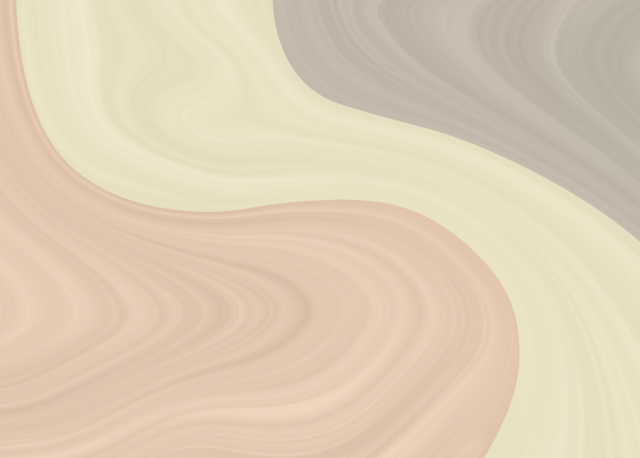
A Shadertoy shader for this background:

```glsl
// Three marbled sheets: a blush lobe, a cream river and a grey corner, all finely grained.
// Closed quadratic B-splines bound the sheets; each has a stream field whose level
// lines hug its border, and stretched noise along that field draws the strands.

// Spline controls in canvas heights: 14 for the blush lobe, then 9 for the grey corner.
const vec2 CONTROLS[23] = vec2[23](
    vec2(.036, 1.219), vec2(.033, .891), vec2(.106, .668), vec2(.255, .562),
    vec2(.456, .529), vec2(.63, .562), vec2(.849, .566), vec2(.995, .496),
    vec2(1.12, .361), vec2(1.142, .197), vec2(1.091, .051), vec2(1.004, -.077),
    vec2(-.365, -.387), vec2(-.365, 1.365),
    vec2(.599, 1.146), vec2(.591, .938), vec2(.668, .796), vec2(.821, .748),
    vec2(1.022, .697), vec2(1.277, .569), vec2(1.46, .423), vec2(1.825, .088),
    vec2(1.825, 1.547));

// Signed distance to a closed spline, positive inside.
float splineDistance(vec2 p, int first, int count) {
    float nearest = 9.0, side = -1.0;
    vec2 a = 0.5 * (CONTROLS[first + count - 1] + CONTROLS[first]);
    for (int i = 0; i < count; i++) {
        vec2 mid = CONTROLS[first + i];
        vec2 start = a, end = 0.5 * (mid + CONTROLS[first + (i + 1) % count]);
        for (int j = 1; j <= 8; j++) {
            float t = float(j) / 8.0;
            vec2 b = mix(mix(start, mid, t), mix(mid, end, t), t);
            vec2 e = b - a, w = p - a;
            nearest = min(nearest, length(w - e * clamp(dot(w, e) / dot(e, e), 0.0, 1.0)));
            if ((a.y > p.y) != (b.y > p.y) && w.x < e.x * w.y / e.y) side = -side;
            a = b;
        }
    }
    return side * nearest;
}

float hash(vec2 cell) {
    uvec2 q = uvec2(ivec2(cell)) * uvec2(1597u, 3812u) + 977u;
    uint n = (q.x ^ (q.y * 2741u)) * 48271u;
    n = (n ^ (n >> 15)) * 69621u;
    return float((n ^ (n >> 13)) & 65535u) / 65535.0;
}

float noise(vec2 p) {
    vec2 i = floor(p), f = fract(p);
    f = f * f * (3.0 - 2.0 * f);
    return mix(mix(hash(i), hash(i + vec2(1, 0)), f.x),
               mix(hash(i + vec2(0, 1)), hash(i + vec2(1, 1)), f.x), f.y);
}

// Strands that follow the level lines of a stream field; too-fine octaves fade out.
float strands(float flow, float along) {
    float sum = 0.0, freq = 7.0, amp = 0.5, width = fwidth(flow);
    for (int i = 0; i < 5; i++) {
        float n = noise(vec2(flow * freq, along * 1.6 + 9.0 * float(i))) - 0.5;
        sum += amp * n * (1.0 - smoothstep(0.25, 0.85, width * freq));
        freq *= 2.1;
        amp *= 0.82;
    }
    float filament = smoothstep(0.72, 0.95, noise(vec2(flow * 52.0, along * 2.0 + 60.0)));
    return sum + 0.22 * filament * (1.0 - smoothstep(0.2, 0.7, width * 52.0));
}

// Rounded V, the profile of a bent strand.
float bend(float q, float radius) {
    return sqrt(q * q + radius * radius) - radius;
}

void mainImage(out vec4 fragColor, in vec2 fragCoord) {
    vec2 p = fragCoord / iResolution.y;
    float soft = 0.9 / iResolution.y;
    float blushEdge = splineDistance(p, 0, 14);
    float greyEdge = splineDistance(p, 14, 9);
    float along = dot(p, vec2(0.8, 0.6));
    vec2 warp = vec2(noise(p * 4.0 + 3.0), noise(p * 4.0 + 31.0)) - 0.5;

    // Blush: hooks opening to the left, gathered along the lobe's border.
    vec2 b = p + 0.05 * warp;
    float q = b.y - 0.33 + 0.035 * sin(b.x * 9.0 + 1.0) * smoothstep(0.3, 0.05, b.y);
    float reach = q > 0.0 ? 1.0 : mix(3.0, 1.2, smoothstep(0.1, 0.85, b.x));
    float blushFlow = (1.0 - exp(-max(blushEdge, 0.0) / 0.06))
                    * (1.35 - b.x - reach * bend(q, 0.08));
    vec3 blush = vec3(0.892, 0.793, 0.703) + 0.1 * strands(blushFlow, along);
    blush -= vec3(0.016, 0.03, 0.032) * exp(-max(blushEdge, 0.0) / 0.022);

    // Cream: a river between both borders, folded in its upper left bay.
    vec2 fromFold = (p - vec2(0.43, 0.8)) / vec2(0.17, 0.2);
    float fold = exp(-dot(fromFold, fromFold));
    vec2 c = p + 0.05 * warp;
    float toBlush = max(-blushEdge, 0.0), toGrey = max(-greyEdge, 0.0);
    float creamFlow = 0.65 * toBlush / (toBlush + toGrey + 0.001)
                    + fold * (0.13 * sin(c.y * 17.0 + c.x * 5.0) + 0.3 * (c.x - 0.43));
    vec3 cream = vec3(0.911, 0.882, 0.765) + vec3(0.06, 0.065, 0.085) * strands(creamFlow, along);

    // Grey: bows opening to the right, gathered along the lower border.
    vec2 g = p + 0.035 * warp;
    float tip = mix(1.05, 0.83, smoothstep(0.6, 1.25, g.x));
    float greyFlow = (1.0 - exp(-max(greyEdge, 0.0) / 0.08))
                   * (g.x - 0.4 - 1.05 * bend(g.y - tip, 0.09));
    vec3 grey = vec3(0.755, 0.721, 0.668) + 0.11 * strands(greyFlow, along);
    grey -= vec3(0.02, 0.012, 0.022) * smoothstep(0.3, 0.0, length(p - vec2(1.42, 0.84)));

    vec3 colour = mix(cream, blush, smoothstep(-soft, soft, blushEdge));
    colour = mix(colour, grey, smoothstep(-soft, soft, greyEdge));
    fragColor = vec4(colour, 1.0);
}
```
